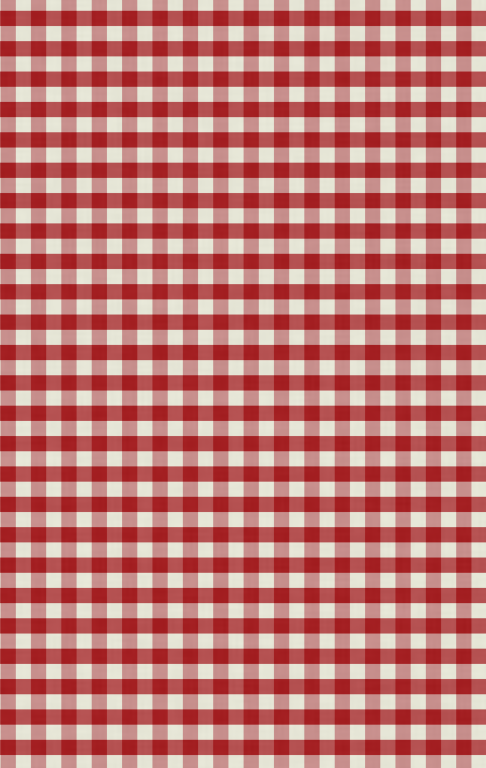
Write a WebGL 2 fragment shader that draws this pattern.

```glsl
#version 300 es
precision highp float;
// Red and cream gingham check with a faint woven thread texture.

uniform vec2 u_resolution;
out vec4 fragColor;

const float REPEATS_ACROSS = 16.0;
const vec2 BAND_CENTER = vec2(0.27, 0.678);  // in repeats, from lower left
const float BAND_WIDTH = 0.502;
const float EDGE_SOFTNESS = 0.022;
const float THREADS_PER_REPEAT = 10.0;
const float THREAD_VARIATION = 0.014;

const vec3 CREAM = vec3(0.90, 0.90, 0.84);
const vec3 PINK = vec3(0.78, 0.56, 0.55);
const vec3 ROSE = vec3(0.71, 0.32, 0.32);
const vec3 RED = vec3(0.64, 0.12, 0.13);

float hash(vec2 p) {
    vec3 q = fract(vec3(p.xyx) * 0.1031);
    q += dot(q, q.yzx + 33.33);
    return fract((q.x + q.y) * q.z);
}

// Smooth noise between lattice points.
float noise(vec2 p) {
    vec2 cell = floor(p);
    vec2 f = fract(p);
    f = f * f * (3.0 - 2.0 * f);
    float low = mix(hash(cell), hash(cell + vec2(1.0, 0.0)), f.x);
    float high = mix(hash(cell + vec2(0.0, 1.0)), hash(cell + 1.0), f.x);
    return mix(low, high, f.y);
}

// Coverage of a repeating band, 1 inside and 0 outside.
float band(float x, float center, float width, float softness) {
    float distanceToCenter = abs(fract(x - center + 0.5) - 0.5);
    return 1.0 - smoothstep(-softness, softness, distanceToCenter - 0.5 * width);
}

// Uneven brightness of crossing threads, centered on zero.
float weave(vec2 p, float density) {
    float warp = noise(p * vec2(density, 1.5));
    float weft = noise(p * vec2(1.5, density) + 57.0);
    return warp + weft - 1.0;
}

void main() {
    vec2 p = gl_FragCoord.xy / u_resolution.x * REPEATS_ACROSS;
    float pixel = REPEATS_ACROSS / u_resolution.x;
    float softness = max(EDGE_SOFTNESS, 0.6 * pixel);

    // Dyed stripes in each direction
    float column = band(p.x, BAND_CENTER.x, BAND_WIDTH, softness);
    float row = band(p.y, BAND_CENTER.y, BAND_WIDTH, softness);

    // The four check tones
    vec3 color = mix(mix(CREAM, PINK, column), mix(ROSE, RED, column), row);

    // Cloth texture
    color += THREAD_VARIATION * weave(p, THREADS_PER_REPEAT);

    fragColor = vec4(clamp(color, 0.0, 1.0), 1.0);
}
```
